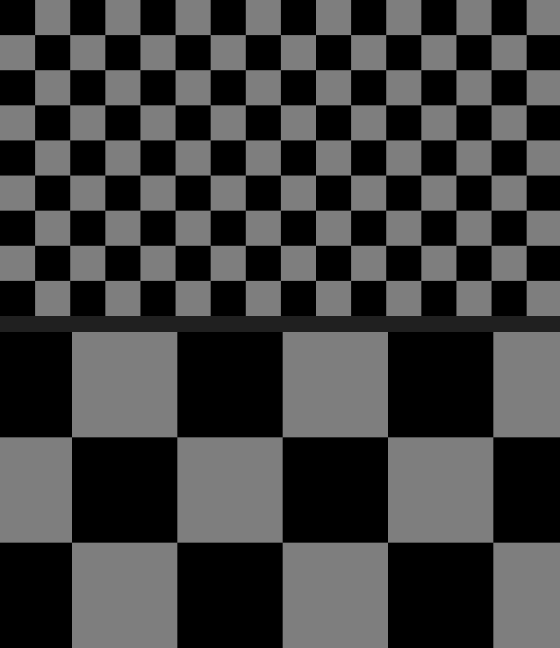
Top, the full canvas; bottom, a detail of the centre.
This pattern is drawn by a Shadertoy shader. Its source:

```glsl
// Checkerboard of black and grey squares, sixteen across and nine down.

const float ROWS = 9.0;
const vec3 DARK = vec3(0.0);
const vec3 LIGHT = vec3(0.495);
const float EDGE_PIXELS = 1.0; // width of the smoothed edge

// Signed distance to the nearest cell border: positive in even cells, negative in odd
vec2 stripeDistance(vec2 p) {
    return abs(mod(p - 0.5, 2.0) - 1.0) - 0.5;
}

// 0 where column + row is even, 1 where it is odd
float checker(vec2 p, float edgeWidth) {
    vec2 side = clamp(2.0 * stripeDistance(p) / edgeWidth, -1.0, 1.0);
    return 0.5 - 0.5 * side.x * side.y;
}

void mainImage(out vec4 fragColor, in vec2 fragCoord) {
    // One unit per square, counted from the lower left corner
    float cellsPerPixel = ROWS / iResolution.y;
    vec2 p = fragCoord * cellsPerPixel;

    float mask = checker(p, EDGE_PIXELS * cellsPerPixel);
    fragColor = vec4(mix(DARK, LIGHT, mask), 1.0);
}
```
